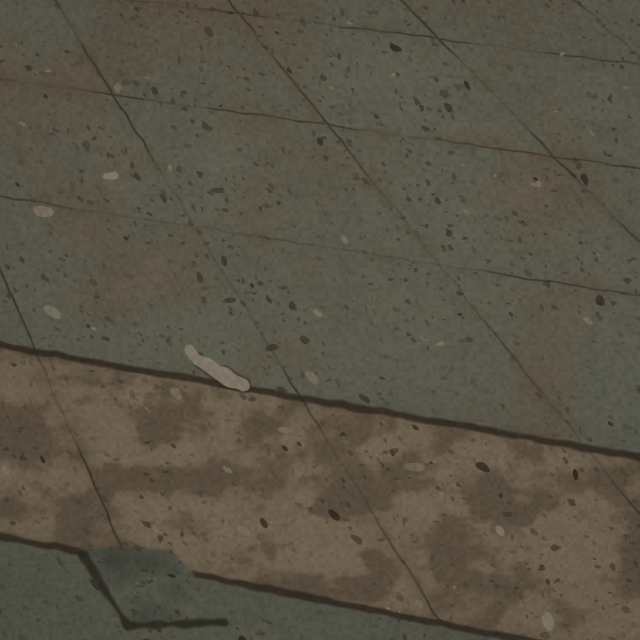
Write a Shadertoy shader that draws this texture.

```glsl
// Worn floor tiles in perspective: green rows, a bare brown strip, grime, specks and paint chips.

const vec3 GREEN = vec3(0.335, 0.335, 0.285);
const vec3 GREEN_DEEP = vec3(0.305, 0.312, 0.265);
const vec3 STAIN = vec3(0.345, 0.305, 0.255);
const vec3 TAN = vec3(0.405, 0.355, 0.292);
const vec3 BARE = vec3(0.335, 0.290, 0.235);
const vec3 GRIME = vec3(0.205, 0.175, 0.140);
const vec3 DARK = vec3(0.150, 0.130, 0.105);
const vec3 CHIP = vec3(0.490, 0.455, 0.395);

vec3 hash3(vec2 p) {
    vec3 q = fract(p.xyx * vec3(0.1031, 0.1030, 0.0973));
    q += dot(q, q.yxz + 33.33);
    return fract((q.xxy + q.yzz) * q.zyx);
}

float noise(vec2 p) {
    vec2 i = floor(p), f = fract(p);
    f = f * f * (3.0 - 2.0 * f);
    vec2 e = vec2(1.0, 0.0);
    return mix(mix(hash3(i).x, hash3(i + e).x, f.x),
               mix(hash3(i + e.yx).x, hash3(i + e.xx).x, f.x), f.y);
}

float fbm(vec2 p) {
    float sum = 0.0, gain = 0.5;
    for (int i = 0; i < 5; i++) {
        sum += gain * noise(p);
        p = mat2(1.6, 1.2, -1.2, 1.6) * p + 7.3;
        gain *= 0.5;
    }
    return sum;
}

// Soft-edged coverage of a shape with signed distance d
float cover(float d, float soft) { return 1.0 - smoothstep(-soft, soft, d); }

float segment(vec2 p, vec2 a, vec2 b) {
    vec2 d = b - a;
    return length(p - a - d * clamp(dot(p - a, d) / dot(d, d), 0.0, 1.0));
}

// Ragged slanted flecks, one at most per cell; size is in cells
float flecks(vec2 p, float cells, float density, float size, float soft, float seed) {
    vec2 q = p * cells + seed;
    q += 0.5 * size * (vec2(noise(q * 5.0), noise(q * 5.0 + 31.0)) - 0.5);
    float mask = 0.0;
    for (int j = -1; j <= 1; j++)
    for (int i = -1; i <= 1; i++) {
        vec2 cell = floor(q) + vec2(i, j);
        vec3 h = hash3(cell + seed), k = hash3(cell + seed + 57.0);
        float angle = 0.65 + 1.5 * (k.x - 0.5), c = cos(angle), s = sin(angle);
        vec2 d = mat2(c, -s, s, c) * (q - cell - h.xy);
        float radius = size * (0.35 + 0.65 * k.y * k.y);
        float fleck = cover(length(d * vec2(1.0, 1.9)) - radius, soft * cells);
        mask = max(mask, fleck * step(h.z, density) * (0.5 + 0.5 * k.z));
    }
    return mask;
}

// Tile coordinates on the receding floor: x counts columns, y counts rows
vec2 floorPlane(vec2 p) {
    return vec2(3.69 * p.x - 2.29 * p.y - 0.3125,
                0.19 + 7.22 * p.y - 0.914 * p.x) / (1.0 + 0.664 * p.y);
}

void mainImage(out vec4 fragColor, in vec2 fragCoord) {
    vec2 p = fragCoord / iResolution.xy;
    p.y = 1.0 - p.y;
    float soft = max(0.0018, 0.8 / iResolution.y);
    vec2 wobble = vec2(noise(p * 45.0), noise(p * 45.0 + 19.0)) - 0.5;
    vec2 tile = floorPlane(p + 0.004 * wobble);
    float depth = 1.0 + 0.664 * p.y;
    float blotch = fbm(p * 7.0), mottle = fbm(p * vec2(17.0, 24.0) + 40.0);

    // Signed canvas distances to the nearest joints
    vec2 joint = floor(tile + 0.5);
    float rowDist = (tile.y - joint.y) * depth / (7.3 - 0.664 * joint.y);
    float colDist = (tile.x - joint.x) * depth / length(vec2(3.69, 2.29 + 0.664 * joint.x));
    float bare = smoothstep(2.99, 3.01, tile.y) * (1.0 - smoothstep(3.99, 4.01, tile.y));

    // Painted and bare surfaces
    vec3 green = mix(GREEN, GREEN_DEEP, smoothstep(0.45, 1.0, p.y + 0.3 * (mottle - 0.5)));
    float stain = smoothstep(0.42, 0.68, blotch + 0.22 * (mottle - 0.5) + 0.10 * (0.45 - p.y));
    green = mix(green, STAIN, 0.75 * stain);
    vec3 brown = mix(BARE, TAN, smoothstep(0.36, 0.56, mottle + 0.3 * (blotch - 0.5)));
    vec3 col = mix(green, brown, bare);
    col += 0.010 * (hash3(floor(tile) + 11.0).x - 0.5);

    // Thin joints that fade in and out with wear, with grime beside them
    float wear = smoothstep(0.25, 0.6, noise(tile * 3.0 + 5.0));
    float ledge = step(2.5, joint.y);
    float thinRow = cover(abs(rowDist) - 0.0012, soft) * (1.0 - ledge);
    float thinCol = cover(abs(colDist) - 0.0016, soft) * step(tile.y, 4.0);
    col = mix(col, GRIME, max(thinRow, thinCol) * (0.25 + 0.6 * wear));
    float halo = exp(-min(abs(rowDist), abs(colDist)) * 75.0);
    col = mix(col, BARE * 0.88, 0.5 * halo * smoothstep(0.4, 0.65, mottle));

    // Broken flap interrupting the lowest ledge
    vec2 a = vec2(0.130, 0.868), b = vec2(0.200, 0.978), c = vec2(0.350, 0.972);
    vec2 f = p - vec2(0.238, 0.915) + 0.008 * wobble;
    float flap = max(abs(f.y) - 0.060, abs(f.x - 0.68 * f.y) * 0.83 - 0.060);

    // Raised ledges along both sides of the bare strip
    float gap = step(3.5, joint.y) * smoothstep(0.120, 0.140, p.x) * (1.0 - smoothstep(0.29, 0.31, p.x));
    float ledgeWidth = 0.0042 + 0.002 * noise(p * 25.0);
    float edge = cover(abs(rowDist - 0.002) - ledgeWidth, 1.6 * soft) * ledge * (1.0 - gap);
    col = mix(col, GRIME * 0.9, 0.9 * edge);
    col = mix(col, GREEN_DEEP * (0.75 + 0.35 * mottle), 0.95 * cover(flap, 2.0 * soft));
    float rim = min(segment(p, a, b), segment(p, b, c)) + 0.006 * wobble.x;
    col = mix(col, DARK, 0.8 * cover(rim - 0.006, 2.0 * soft));

    // Dirt of several sizes, gathered in patches
    float patchy = 0.45 + 0.55 * smoothstep(0.35, 0.6, fbm(p * 9.0 + 80.0));
    col = mix(col, GRIME, 0.60 * patchy * flecks(p, 62.0, 0.42, 0.36, soft, 13.0));
    col = mix(col, GRIME, 0.75 * patchy * flecks(p, 31.0, 0.42, 0.28, soft, 71.0));
    col = mix(col, DARK, 0.85 * flecks(p, 13.0, 0.24, 0.15, soft, 29.0));

    // Scattered pale chips and the large one lying on the ledge
    col = mix(col, CHIP, 0.85 * flecks(p, 8.0, 0.22, 0.15, soft, 47.0));
    col = mix(col, CHIP, 0.70 * flecks(p, 22.0, 0.07, 0.18, soft, 93.0));
    vec2 q = p + 0.012 * wobble;
    float chip = min(segment(q, vec2(0.298, 0.553), vec2(0.337, 0.578)),
                     segment(q, vec2(0.337, 0.578), vec2(0.380, 0.601))) - 0.010;
    col = mix(col, DARK, 0.6 * cover(chip - 0.003, 0.004) * step(0.57, p.y));
    col = mix(col, CHIP * 0.95, cover(chip, soft));

    // Fine grain and gentle falloff to the corners
    col *= 0.94 + 0.12 * noise(p * 190.0) + 0.12 * (mottle - 0.45);
    col *= 1.04 - 0.16 * dot(p - vec2(0.55, 0.5), p - vec2(0.55, 0.5));
    fragColor = vec4(col, 1.0);
}
```
